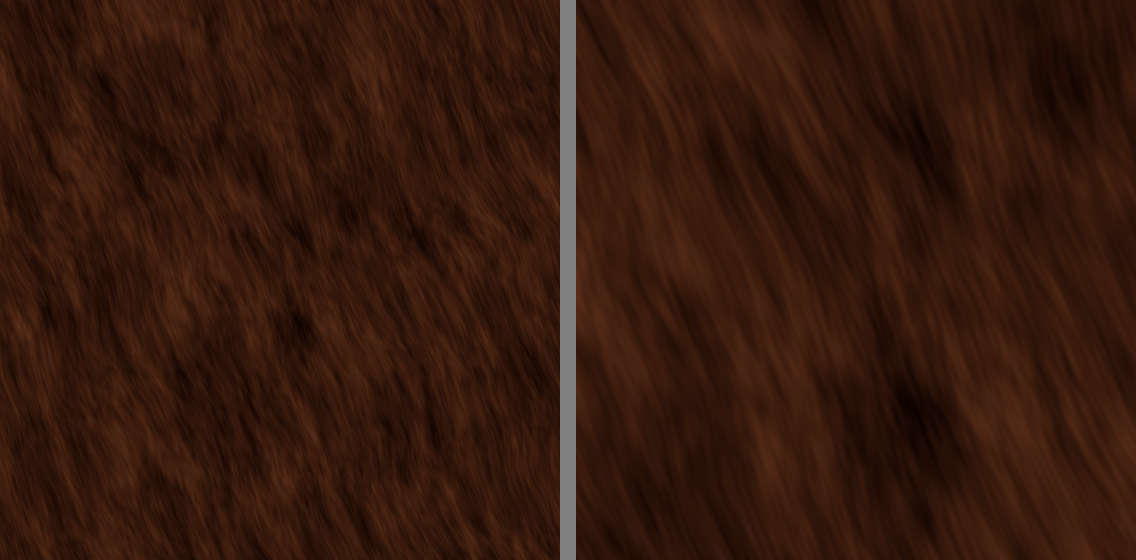
Left, the full canvas; right, a detail of the centre.
Write a Shadertoy shader that draws this texture.

```glsl
const vec3 SHADOW = vec3(0.130, 0.050, 0.020);
const vec3 BROWN  = vec3(0.201, 0.089, 0.042);
const vec3 TIP    = vec3(0.275, 0.133, 0.068);
const float LEAN  = 0.37; // tilt of the hair from vertical, radians

// Integer hash of a lattice cell, returning an angle
float hashAngle(ivec2 cell, uint seed) {
    uint h = uint(cell.x) * 1597334677u ^ uint(cell.y) * 3812015801u ^ seed * 2654435769u;
    h = (h ^ (h >> 16)) * 2246822519u;
    h = (h ^ (h >> 13)) * 3266489917u;
    h ^= h >> 16;
    return float(h & 65535u) / 65536.0 * 6.28319;
}

float cornerSlope(ivec2 cell, ivec2 corner, vec2 f, uint seed) {
    float a = hashAngle(cell + corner, seed);
    return dot(vec2(cos(a), sin(a)), f - vec2(corner));
}

// Gradient noise, roughly -1 to 1
float noise(vec2 p, uint seed) {
    ivec2 cell = ivec2(floor(p));
    vec2 f = fract(p);
    vec2 u = f * f * f * (f * (f * 6.0 - 15.0) + 10.0);
    float low  = mix(cornerSlope(cell, ivec2(0, 0), f, seed),
                     cornerSlope(cell, ivec2(1, 0), f, seed), u.x);
    float high = mix(cornerSlope(cell, ivec2(0, 1), f, seed),
                     cornerSlope(cell, ivec2(1, 1), f, seed), u.x);
    return 1.6 * mix(low, high, u.y);
}

// Position across (x) and along (y) the hair, with gently wandering strands
vec2 hairSpace(vec2 p, float lean) {
    float c = cos(lean), s = sin(lean);
    vec2 q = vec2(c * p.x + s * p.y, c * p.y - s * p.x);
    q.x += 0.016 * noise(p * 4.0, 1u) + 0.004 * noise(p * 11.0, 2u);
    q.y += 0.030 * noise(p * 7.0, 3u);
    return q;
}

// Sum of ever finer streaks
float strands(vec2 q) {
    float sum = 0.0;
    float weight = 0.61;
    vec2 frequency = vec2(36.0, 7.5);
    for (uint i = 0u; i < 5u; i++) {
        vec2 shift = vec2(3.7, 8.3) * float(i);
        sum += weight * noise(q * frequency + shift, 10u + i);
        frequency *= vec2(1.68, 1.55);
        weight *= 0.93;
    }
    return sum;
}

vec3 furColor(float tone) {
    vec3 dark = mix(BROWN, SHADOW, max(-tone, 0.0));
    vec3 lit = (TIP - BROWN) * max(tone, 0.0);
    return max(dark + lit, vec3(0.015, 0.004, 0.0));
}

void mainImage(out vec4 fragColor, in vec2 fragCoord) {
    vec2 p = fragCoord / iResolution.y;
    vec2 q = hairSpace(p, LEAN);

    // Tufts and the tapered gaps between them
    float tuft = noise(q * vec2(18.0, 4.2), 5u);
    float patches = noise(p * 5.0, 6u);
    float gap = smoothstep(0.25, 0.95, noise(q * vec2(23.0, 5.5) + 4.5, 7u));

    float tone = 0.13 + 0.82 * tuft + 0.34 * patches + strands(q) - 0.90 * gap;
    fragColor = vec4(furColor(tone), 1.0);
}
```
